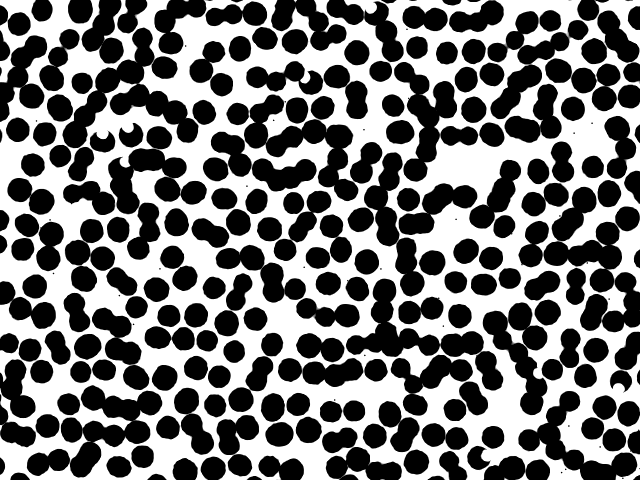
Reproduce this pattern procedurally as a Shadertoy shader.

```glsl
#define ROWS 16.0          // grain cells along the canvas height
#define JITTER 0.62        // scatter of the grain centres
#define RADIUS_MIN 0.32
#define RADIUS_MAX 0.385
#define PAIR_SHARE 0.28    // share of two-lobed grains
#define EMPTY_SHARE 0.03
#define BITE_SHARE 0.02    // share of notched grains
#define GAP 0.07           // wanted space between grains
#define PUSH 0.46          // strength of the separation step
#define ROUGHNESS 0.03
#define SPECK_ROWS 110.0

const vec3 INK = vec3(0.0);
const vec3 PAPER = vec3(1.0);

struct Grain {
    vec2 centre;
    vec2 axis;      // from the centre to one lobe
    float radius;
    float kind;
};

vec3 hash3(vec2 p) {
    vec3 q = fract(p.xyx * vec3(0.1031, 0.1030, 0.0973));
    q += dot(q, q.yxz + 33.33);
    return fract((q.xxy + q.yzz) * q.zyx);
}

float valueNoise(vec2 p) {
    vec2 i = floor(p), f = fract(p);
    f = f * f * (3.0 - 2.0 * f);
    float low = mix(hash3(i).x, hash3(i + vec2(1, 0)).x, f.x);
    float high = mix(hash3(i + vec2(0, 1)).x, hash3(i + vec2(1, 1)).x, f.x);
    return mix(low, high, f.y) - 0.5;
}

float smoothMin(float a, float b, float k) {
    float h = max(k - abs(a - b), 0.0) / k;
    return min(a, b) - 0.25 * h * h * k;
}

// Grain of a cell in a staggered grid, before separation
Grain rawGrain(vec2 cell) {
    vec3 a = hash3(cell + 17.0), b = hash3(cell + 171.0);
    Grain g;
    g.centre = cell + 0.5 + JITTER * (a.xy - 0.5);
    g.centre.x += 0.5 * mod(cell.y, 2.0);
    float angle = 6.2832 * a.z;
    float halfLength = b.x < PAIR_SHARE ? mix(0.23, 0.36, b.y) : 0.1 * b.y;
    g.axis = halfLength * vec2(cos(angle), sin(angle));
    g.radius = mix(RADIUS_MIN, RADIUS_MAX, b.z);
    g.kind = hash3(cell + 317.0).x;
    if (g.kind < EMPTY_SHARE) g.radius = -1.0;
    return g;
}

float reach(Grain g, vec2 direction) {
    return g.radius + abs(dot(g.axis, direction));
}

// Shift that moves a grain away from its neighbours
vec2 separation(Grain g, vec2 cell) {
    vec2 shift = vec2(0.0);
    for (int y = -1; y <= 1; y++)
    for (int x = -1; x <= 1; x++) {
        if (x == 0 && y == 0) continue;
        Grain other = rawGrain(cell + vec2(x, y));
        vec2 away = g.centre - other.centre;
        float dist = max(length(away), 0.001);
        away /= dist;
        float overlap = reach(g, away) + reach(other, away) + GAP - dist;
        shift += PUSH * max(overlap, 0.0) * away;
    }
    return shift;
}

float grainDistance(vec2 p, Grain g) {
    float lobeA = length(p - g.axis) - g.radius;
    float lobeB = length(p + g.axis) - g.radius * 0.97;
    float d = smoothMin(lobeA, lobeB, 0.16);
    if (g.kind > 1.0 - BITE_SHARE) {
        vec2 side = normalize(vec2(-g.axis.y, g.axis.x) + 0.001);
        d = max(d, 0.2 - length(p - 0.8 * g.radius * side));
    }
    return d;
}

float grainField(vec2 p) {
    vec2 home = floor(p - vec2(0.25, 0.0));
    float d = 1.0;
    for (int y = -2; y <= 2; y++)
    for (int x = -2; x <= 2; x++) {
        vec2 cell = home + vec2(x, y);
        Grain g = rawGrain(cell);
        if (g.radius < 0.0 || distance(p, g.centre) > 1.7) continue;
        vec2 centre = g.centre + separation(g, cell);
        d = smoothMin(d, grainDistance(p - centre, g), 0.035);
    }
    return d + ROUGHNESS * (valueNoise(p * 10.0) + 1.2 * valueNoise(p * 3.5 + 40.0));
}

// Fine dust, denser towards the lower right corner
float speckField(vec2 uv, vec2 corner) {
    vec2 p = uv * SPECK_ROWS, cell = floor(p);
    vec3 h = hash3(cell + 500.0);
    float share = 0.004 + 0.12 * smoothstep(0.22, 0.0, distance(uv, corner));
    float d = length(p - cell - mix(vec2(0.25), vec2(0.75), h.xy)) - 0.16;
    return h.z < share ? d / SPECK_ROWS : 1.0;
}

void mainImage(out vec4 fragColor, in vec2 fragCoord) {
    vec2 uv = fragCoord / iResolution.y;
    float pixel = 1.0 / iResolution.y;
    float d = grainField(uv * ROWS + 3.0) / ROWS;
    d = min(d, speckField(uv, vec2(iResolution.x / iResolution.y, 0.0)));
    float ink = clamp(0.5 - d / pixel, 0.0, 1.0);
    fragColor = vec4(mix(PAPER, INK, ink), 1.0);
}
```
